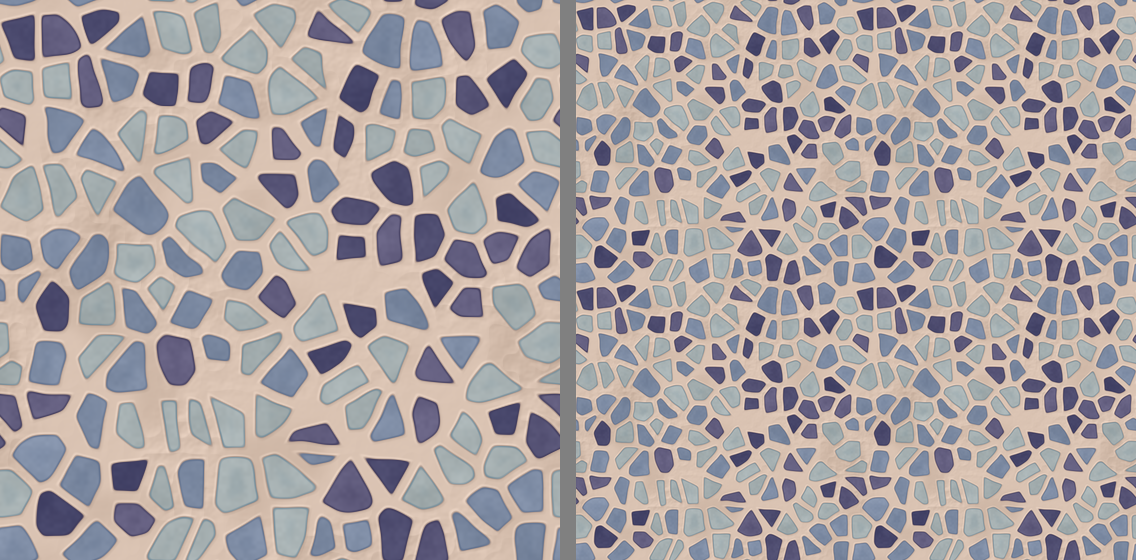
Left: one tile. Right: repeated 2 by 2.
This texture is drawn by a three.js fragment shader. Its source:

```glsl
// Broken-tile mosaic: blue glazed shards pressed into warm, hand-smoothed grout.
// A wrapping Voronoi grid gives each shard soft-rounded edges, trimmed by random cuts;
// the grout gets a raised lip around shards and rough, side-lit patches.
varying vec2 vUv;

const vec2 GRID = vec2(15.0, 10.0);       // shards across and up
const float JITTER = 0.80;
const float ROUNDING = 0.0028;            // corner softness
const float INSET_MIN = 0.0072;           // half the grout joint
const float INSET_MAX = 0.0120;
const float WARP = 0.006;                 // bend of the shard outlines
const float EDGE_BLUR = 0.0013;
const vec2 LIGHT_DIR = vec2(-0.6, 0.8);

const vec3 GROUT = vec3(0.855, 0.765, 0.700);
const vec3 GROUT_SHADE = vec3(0.755, 0.660, 0.590);
const vec3 CONTACT = vec3(0.640, 0.545, 0.500);
const vec3 PALE = vec3(0.645, 0.685, 0.690);
const vec3 PALE_RIM = vec3(0.430, 0.540, 0.600);
const vec3 BLUE = vec3(0.490, 0.545, 0.640);
const vec3 BLUE_RIM = vec3(0.360, 0.430, 0.550);
const vec3 INDIGO = vec3(0.290, 0.288, 0.430);
const vec3 VIOLET = vec3(0.380, 0.360, 0.490);
const vec3 INDIGO_RIM = vec3(0.235, 0.215, 0.350);
const float PALE_SHARE = 0.41;
const float BLUE_SHARE = 0.31;

vec2 hash2(vec2 c) {
  vec3 p = fract(c.xyx * vec3(0.1031, 0.1030, 0.0973));
  p += dot(p, p.yzx + 33.33);
  return fract((p.xx + p.yz) * p.zy);
}

// Value noise that wraps after "reps" cells
float noise(vec2 uv, float reps, float seed) {
  vec2 p = uv * reps;
  vec2 i = floor(p);
  vec2 f = fract(p);
  f = f * f * (3.0 - 2.0 * f);
  vec2 a = mod(i, reps) + seed;
  vec2 b = mod(i + 1.0, reps) + seed;
  return mix(mix(hash2(a).x, hash2(vec2(b.x, a.y)).x, f.x),
             mix(hash2(vec2(a.x, b.y)).x, hash2(b).x, f.x), f.y);
}

vec2 site(vec2 cell) {
  return (cell + 0.5 + JITTER * (hash2(mod(cell, GRID) + 7.0) - 0.5)) / GRID;
}

struct Shard { float depth; vec2 outward; vec2 id; };

// Depth is positive inside the shard, negative in the grout
Shard findShard(vec2 p) {
  vec2 base = floor(p * GRID);
  vec2 home = base;
  vec2 toHome = vec2(1.0);
  for (int y = -1; y <= 1; y++)
  for (int x = -1; x <= 1; x++) {
    vec2 cell = base + vec2(x, y);
    vec2 r = site(cell) - p;
    if (dot(r, r) < dot(toHome, toHome)) { toHome = r; home = cell; }
  }
  vec2 id = mod(home, GRID);

  // Smooth minimum over the neighbouring edges
  float total = 0.0;
  vec2 outward = vec2(0.0);
  for (int y = -2; y <= 2; y++)
  for (int x = -2; x <= 2; x++) {
    if (x == 0 && y == 0) continue;
    vec2 r = site(home + vec2(x, y)) - p;
    vec2 n = normalize(r - toHome);
    float w = exp(-dot(0.5 * (r + toHome), n) / ROUNDING);
    total += w;
    outward += w * n;
  }
  // Random straight cuts make wedges and slivers
  for (int k = 0; k < 2; k++) {
    vec2 h = hash2(id + 41.0 + 23.0 * float(k));
    vec2 n = vec2(cos(6.2832 * h.x), sin(6.2832 * h.x));
    float w = exp(-(mix(0.027, 0.062, h.y) + dot(toHome, n)) / ROUNDING);
    total += w;
    outward += w * n;
  }
  float inset = mix(INSET_MIN, INSET_MAX, hash2(id + 91.0).x);
  return Shard(-log(total) * ROUNDING - inset, outward / total, id);
}

float relief(vec2 uv) {
  float ridge = 1.0 - abs(2.0 * noise(uv, 34.0, 3.0) - 1.0);
  return 0.55 * ridge + 0.3 * noise(uv, 70.0, 19.0) + 0.15 * noise(uv, 150.0, 5.0);
}

vec3 groutColor(vec2 uv, Shard s) {
  float gap = -s.depth;
  float rough = mix(0.12, 0.75, smoothstep(0.48, 0.78, noise(uv, 6.0, 57.0)));
  float slope = relief(uv) - relief(uv + 0.003 * LIGHT_DIR);
  float stain = smoothstep(0.45, 0.95, noise(uv, 11.0, 71.0));
  vec3 col = mix(GROUT, GROUT_SHADE, 0.45 * stain);
  col += 0.35 * rough * slope;
  // Raised lip, lit from the upper left, and contact shadow
  float lip = smoothstep(0.0005, 0.003, gap) * (1.0 - smoothstep(0.003, 0.007, gap));
  col += lip * (0.015 + 0.055 * dot(s.outward, LIGHT_DIR));
  return mix(CONTACT, col, smoothstep(-0.001, 0.0032, gap));
}

vec3 glazeColor(vec2 uv, Shard s) {
  vec2 pick = hash2(s.id + 133.0);
  vec3 body = mix(INDIGO, VIOLET, smoothstep(0.1, 0.8, pick.y));
  vec3 rim = INDIGO_RIM;
  if (pick.x < PALE_SHARE) { body = PALE; rim = PALE_RIM; }
  else if (pick.x < PALE_SHARE + BLUE_SHARE) { body = BLUE; rim = BLUE_RIM; }
  body += 0.05 * (pick.y - 0.5);
  body += 0.05 * (noise(uv, 28.0, 11.0) - 0.5) + 0.025 * (noise(uv, 130.0, 29.0) - 0.5);
  // Glaze pools faintly in the middle and darkens at the rim
  body = mix(body, rim, 0.16 * smoothstep(0.014, 0.028, s.depth));
  float edge = 1.0 - smoothstep(0.0005, 0.0042, s.depth);
  return mix(body, rim, edge * mix(0.5, 0.95, noise(uv, 40.0, 83.0)));
}

void main() {
  vec2 bend = vec2(noise(vUv, 24.0, 13.0), noise(vUv, 24.0, 37.0)) - 0.5;
  Shard shard = findShard(vUv + WARP * bend);
  float cover = smoothstep(-EDGE_BLUR, EDGE_BLUR, shard.depth);
  gl_FragColor = vec4(mix(groutColor(vUv, shard), glazeColor(vUv, shard), cover), 1.0);
}
```
